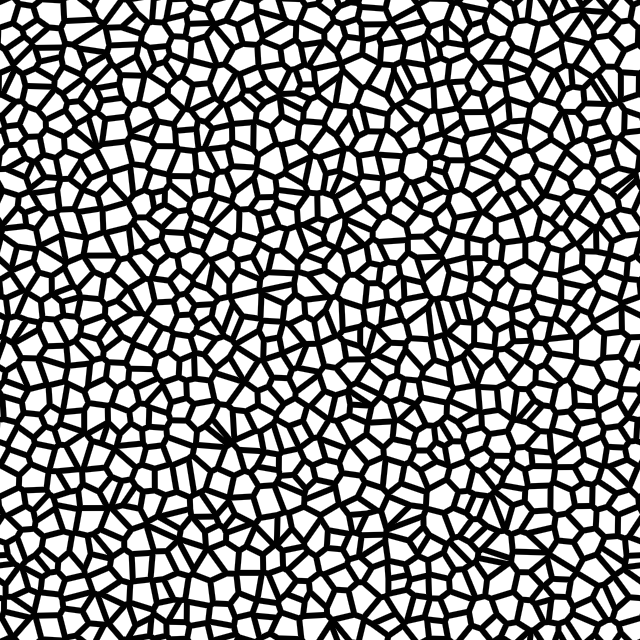
Write a WebGL 1 fragment shader that draws this pattern.

```glsl
precision highp float;
// Tiling mosaic of irregular white Voronoi cells parted by black lines of even width.

uniform vec2 u_resolution;

const float CELLS = 30.0;        // grid cells per side, whole so that it tiles
const float JITTER = 1.0;        // scatter of the seeds inside their grid cells
const float HALF_LINE = 0.14;    // half the line width, in grid cells
const float EDGE_PIXELS = 1.1;   // width of the smoothed edge
const vec3 LINE_COLOR = vec3(0.005);
const vec3 CELL_COLOR = vec3(1.0);

vec2 hash22(vec2 p) {
  vec3 q = fract(vec3(p.xyx) * vec3(0.1031, 0.1030, 0.0973));
  q += dot(q, q.yzx + 33.33);
  return fract((q.xx + q.yz) * q.zy);
}

// Seed position in a grid cell; the cell index wraps at the canvas border.
vec2 seedPoint(vec2 cell) {
  vec2 random = hash22(mod(cell, CELLS) + 17.0);
  return cell + 0.5 + JITTER * (random - 0.5);
}

// Distance to the nearest border between Voronoi cells, in grid cells.
float borderDistance(vec2 p) {
  vec2 home = floor(p);
  vec2 nearestCell = home;
  vec2 toNearest = vec2(0.0);
  float best = 100.0;

  // Find the closest seed.
  for (int y = -2; y <= 2; y++) {
    for (int x = -2; x <= 2; x++) {
      vec2 cell = home + vec2(float(x), float(y));
      vec2 toSeed = seedPoint(cell) - p;
      float d = dot(toSeed, toSeed);
      if (d < best) {
        best = d;
        toNearest = toSeed;
        nearestCell = cell;
      }
    }
  }

  // Measure to the bisectors between that seed and its neighbours.
  float border = 100.0;
  for (int y = -2; y <= 2; y++) {
    for (int x = -2; x <= 2; x++) {
      vec2 toSeed = seedPoint(nearestCell + vec2(float(x), float(y))) - p;
      vec2 between = toSeed - toNearest;
      if (dot(between, between) > 0.00001) {
        float d = dot(0.5 * (toSeed + toNearest), normalize(between));
        border = min(border, d);
      }
    }
  }
  return border;
}

void main() {
  vec2 uv = gl_FragCoord.xy / u_resolution;
  float edge = EDGE_PIXELS * CELLS / min(u_resolution.x, u_resolution.y);
  float inside = clamp((borderDistance(uv * CELLS) - HALF_LINE) / edge + 0.5, 0.0, 1.0);
  gl_FragColor = vec4(mix(LINE_COLOR, CELL_COLOR, inside), 1.0);
}
```
